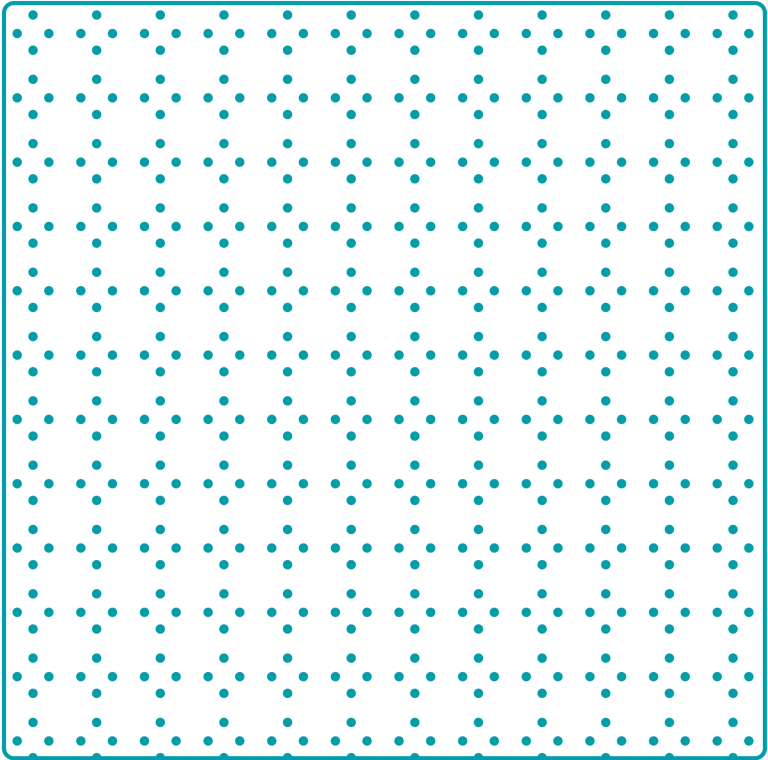
Reproduce this pattern procedurally as a WebGL 1 fragment shader.

```glsl
precision highp float;

// Teal dots in diamonds of four, twelve columns by twelve rows on white,
// inside a thin frame with rounded corners. Each cell is folded to one
// diamond, and distance functions give the smooth edges.

uniform vec2 u_resolution;

// Distance to the nearest of four dots around a cell centre (y points down)
float diamondDots(vec2 p) {
    float side = length(vec2(abs(p.x) - 2.06, p.y));
    float above = length(p + vec2(0.0, 2.41));
    float below = length(p - vec2(0.0, 2.17));
    return min(side, min(above, below)) - 0.61;
}

float roundedBox(vec2 p, vec2 halfSize, float radius) {
    vec2 q = abs(p) - halfSize + radius;
    return length(max(q, 0.0)) + min(max(q.x, q.y), 0.0) - radius;
}

void main() {
    // The canvas is 100 units wide, with the origin moved to the top left
    vec2 canvas = vec2(100.0, 98.83);
    vec2 p = gl_FragCoord.xy / u_resolution * canvas;
    p.y = canvas.y - p.y;
    float soft = 0.75 * canvas.x / u_resolution.x;

    // Repeat the diamond
    vec2 pitch = vec2(8.286, 8.363);
    vec2 fromFirst = p - vec2(4.3, 4.36);
    vec2 cell = clamp(floor(fromFirst / pitch + 0.5), 0.0, 11.0);
    float dots = diamondDots(fromFirst - cell * pitch);

    // The frame also clips the last row of dots
    float box = roundedBox(p - vec2(50.06, 49.5), vec2(49.54, 49.1), 1.3);
    float frame = abs(box) - 0.27;
    float shape = min(max(dots, box), frame);

    float ink = 1.0 - smoothstep(-soft, soft, shape);
    vec3 teal = vec3(0.01, 0.61, 0.66);
    gl_FragColor = vec4(mix(vec3(1.0), teal, ink), 1.0);
}
```
